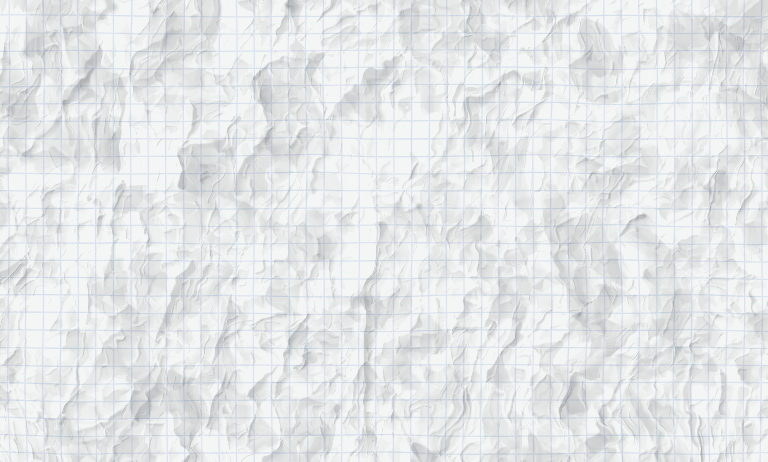
Reproduce this texture procedurally as a Shadertoy shader.

```glsl
// Crumpled white graph paper: layers of warped Voronoi facets give flat tilted
// planes, their borders give sharp one-sided creases, and a thin blue grid
// is printed on top, bent slightly by the same warp.

vec2 hash22(vec2 p) {
    vec3 q = fract(p.xyx * vec3(0.1031, 0.1030, 0.0973));
    q += dot(q, q.yzx + 33.33);
    return fract((q.xx + q.yz) * q.zy);
}

// Smooth vector noise in -0.5..0.5
vec2 noise2(vec2 p) {
    vec2 i = floor(p), f = fract(p);
    f = f * f * (3.0 - 2.0 * f);
    vec2 low = mix(hash22(i), hash22(i + vec2(1, 0)), f.x);
    vec2 high = mix(hash22(i + vec2(0, 1)), hash22(i + vec2(1, 1)), f.x);
    return mix(low, high, f.y) - 0.5;
}

// Random level plus a random slope across one facet
float facetTone(vec2 id, vec2 toSeed) {
    return hash22(id + 17.0).x - 0.5 + 1.5 * dot(toSeed, hash22(id + 53.0) - 0.5);
}

// x: tone of the facet, y: signed crease (positive is shadow)
vec2 crumple(vec2 p, float soft) {
    vec2 cell = floor(p), id1 = cell, id2 = cell, r1 = vec2(9.0), r2 = vec2(9.0);
    for (int y = -1; y <= 1; y++)
    for (int x = -1; x <= 1; x++) {
        vec2 id = cell + vec2(x, y);
        vec2 r = id + 0.05 + 0.9 * hash22(id) - p;
        if (dot(r, r) < dot(r1, r1)) {
            r2 = r1; id2 = id1;
            r1 = r; id1 = id;
        } else if (dot(r, r) < dot(r2, r2)) {
            r2 = r; id2 = id;
        }
    }
    vec2 normal = normalize(r2 - r1);
    float edge = dot(0.5 * (r1 + r2), normal);
    float tone1 = facetTone(id1, r1), tone2 = facetTone(id2, r2);
    float tone = mix(0.5 * (tone1 + tone2), tone1, smoothstep(0.0, soft, edge));

    // Each border has its own strength; some do not fold at all
    float strength = smoothstep(0.4, 0.9, hash22(id1 + id2 + 91.0).x);
    float width = 0.08 + 0.24 * (noise2(p * 2.3).x + 0.5);
    float crease = dot(normal, vec2(-0.92, 0.39)) * strength
                 * smoothstep(width, width * 0.3, edge) * smoothstep(0.0, soft, edge);
    return vec2(tone, crease);
}

void mainImage(out vec4 fragColor, in vec2 fragCoord) {
    float px = 1.0 / iResolution.y;
    vec2 p = fragCoord * px;

    // Ragged warp, then a slight lean that stretches the facets upward
    vec2 bend = noise2(p * 6.0);
    vec2 warp = 0.06 * bend + 0.026 * noise2(p * 19.0) + 0.01 * noise2(p * 60.0);
    vec2 q = mat2(1.25, 0.08, -0.22, 0.8) * (p + warp);

    // Facets from large planes to small chips
    float tone = 0.0, fold = 0.0, scale = 5.5, weight = 0.42;
    for (int i = 0; i < 4; i++) {
        vec2 c = crumple(q * scale + float(i) * 37.0, 0.9 * scale * px);
        tone += weight * c.x;
        fold += weight * c.y;
        scale *= 1.9;
        weight *= 0.96;
    }
    float shade = 0.92 + 0.165 * tone;
    shade -= 0.24 * max(fold, 0.0) + 0.09 * min(fold, 0.0);

    // Long broken fold down the middle
    float side = p.x - 0.475 * iResolution.x * px + 0.5 * warp.x;
    float broken = smoothstep(-0.15, 0.2, noise2(vec2(3.0, p.y * 7.0)).x);
    shade -= 0.12 * broken * smoothstep(0.0, px, side) * smoothstep(0.026, 0.004, side);
    shade += 0.03 * smoothstep(-0.04, 0.0, side) * smoothstep(px, 0.0, side);

    // Soft steps of grey, with the highlights held below white
    float level = shade / 0.024;
    float stepped = (floor(level) + smoothstep(0.3, 0.7, fract(level))) * 0.024;
    shade = clamp(mix(shade, stepped, 0.6), 0.68, 0.962);
    vec3 color = shade + vec3(-0.004, 0.001, 0.001);
    color += vec3(-0.004, 0.0, 0.008) * smoothstep(0.87, 0.78, shade);

    // Printed grid with uneven ink
    vec2 grid = (p + 0.004 * bend + 0.03 * warp) * 26.4;
    vec2 toLine = abs(fract(grid) - 0.5) / 26.4;
    vec2 ink = clamp((0.0013 - toLine) / px + 0.5, 0.0, 1.0);
    float line = max(ink.x, ink.y) * (0.9 + 0.4 * noise2(p * 30.0).y);
    color *= mix(vec3(1.0), vec3(0.875, 0.91, 0.967), line);

    fragColor = vec4(color, 1.0);
}
```
